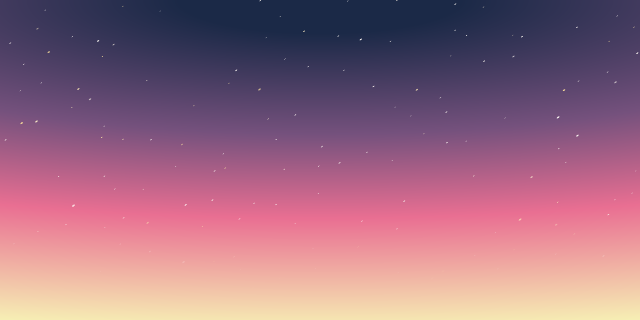
A WebGL 2 fragment shader for this background:

```glsl
#version 300 es
precision highp float;

uniform vec2 u_resolution;
out vec4 outColor;

// Sky: elliptical gradient centred on the top edge
const vec2 SKY_RADII = vec2(2.2, 1.05);   // in canvas widths and heights
const vec4 SKY_STOPS = vec4(0.10, 0.40, 0.65, 1.0);
const vec3 NAVY = vec3(0.106, 0.161, 0.278);
const vec3 PURPLE = vec3(0.459, 0.318, 0.490);
const vec3 PINK = vec3(0.914, 0.435, 0.573);
const vec3 CREAM = vec3(0.969, 0.969, 0.714);

// Stars: sizes in canvas heights
const float STAR_CELL = 0.085;
const float STAR_CHANCE = 0.55;
const float STAR_MIN_RADIUS = 0.0012;
const float STAR_MAX_RADIUS = 0.0036;
const float STAR_STRETCH = 1.35;
const float STAR_TILT = 0.6;
const vec2 STAR_FADE = vec2(0.08, 0.42);  // heights where stars vanish and are full
const vec3 STAR_WHITE = vec3(1.0, 0.98, 0.96);
const vec3 STAR_GOLD = vec3(1.0, 0.89, 0.60);

// Four independent random values for one cell
vec4 hash4(vec2 cell) {
    vec4 p = fract(cell.xyxy * vec4(0.1031, 0.1030, 0.0973, 0.1099));
    p += dot(p, p.wzxy + 33.33);
    return fract((p.xxyz + p.yzzw) * p.zywx);
}

vec3 skyColor(vec2 uv) {
    float t = length(vec2(uv.x - 0.5, 1.0 - uv.y) / SKY_RADII);
    vec3 steps = clamp((t - SKY_STOPS.xyz) / (SKY_STOPS.yzw - SKY_STOPS.xyz), 0.0, 1.0);
    vec3 color = mix(NAVY, PURPLE, steps.x);
    color = mix(color, PINK, steps.y);
    return mix(color, CREAM, steps.z);
}

// Star colour in rgb, coverage in alpha
vec4 starLayer(vec2 pos, float pixel) {
    vec2 cell = floor(pos / STAR_CELL);
    vec4 place = hash4(cell + 17.0);
    vec4 look = hash4(cell + 71.0);

    // Keep each star clear of its cell border
    vec2 center = (cell + mix(vec2(0.1), vec2(0.9), place.xy)) * STAR_CELL;
    float radius = mix(STAR_MIN_RADIUS, STAR_MAX_RADIUS, pow(look.x, 3.0));

    // Slanted oval
    float c = cos(STAR_TILT);
    float s = sin(STAR_TILT);
    vec2 d = mat2(c, -s, s, c) * (pos - center);
    d *= vec2(1.0 / STAR_STRETCH, STAR_STRETCH);
    float coverage = clamp((radius - length(d)) / pixel + 0.5, 0.0, 1.0);

    float present = step(place.z, STAR_CHANCE);
    float fade = smoothstep(STAR_FADE.x, STAR_FADE.y, center.y);
    float brightness = mix(0.45, 1.0, look.y) * fade;
    vec3 tint = mix(STAR_WHITE, STAR_GOLD, smoothstep(0.6, 1.0, look.z));
    return vec4(tint, coverage * present * brightness);
}

void main() {
    vec2 uv = gl_FragCoord.xy / u_resolution;
    vec2 pos = gl_FragCoord.xy / u_resolution.y;
    vec4 star = starLayer(pos, 1.0 / u_resolution.y);
    outColor = vec4(mix(skyColor(uv), star.rgb, star.a), 1.0);
}
```
